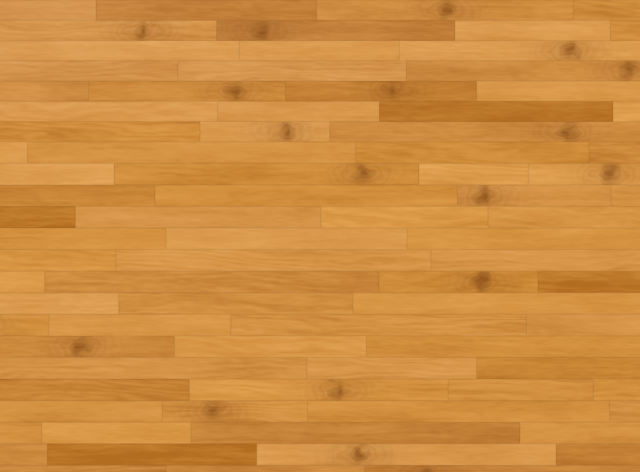
This texture is drawn by a WebGL 1 fragment shader. Its source:

```glsl
precision highp float;
// Butcher-block wood: narrow horizontal staves of mixed tone with fine grain, knots and staggered joints.
uniform vec2 u_resolution;

const vec3 DEEP = vec3(0.70, 0.43, 0.145);
const vec3 HONEY = vec3(0.825, 0.565, 0.255);
const vec3 PALE = vec3(0.905, 0.665, 0.365);
const vec3 KNOT = vec3(0.50, 0.28, 0.09);
const float STAVES_ACROSS = 2.7;

float hash(vec2 p) {
  p = fract(p * vec2(0.1031, 0.1137) + 0.37);
  p += dot(p, p.yx + 33.33);
  return fract((p.x + p.y) * p.x * 17.3);
}

float noise(vec2 p) {
  vec2 i = floor(p), f = fract(p);
  f = f * f * (3.0 - 2.0 * f);
  return mix(mix(hash(i), hash(i + vec2(1.0, 0.0)), f.x),
             mix(hash(i + vec2(0.0, 1.0)), hash(i + 1.0), f.x), f.y);
}

float fbm(vec2 p) {
  float sum = 0.0, weight = 0.5;
  for (int k = 0; k < 4; k++) {
    sum += weight * noise(p);
    p = p * 2.03 + 17.1;
    weight *= 0.5;
  }
  return sum;
}

// Position of the joint at the left of a stave, in cell units.
float joint(float cell, float row) {
  return cell + 0.62 * hash(vec2(cell + 40.0, row * 3.0 + 11.0));
}

// Rows counted from the top edge; the first seven are slightly narrower.
float rowCoord(float down) {
  return min(23.3 * down, 7.0 + 21.88 * (down - 0.3003));
}

// Signed grain detail; q is in canvas widths, offset per stave.
float grain(vec2 q, float figure) {
  float bend = fbm(q * vec2(5.0, 24.0));
  float streaks = noise(vec2(q.x * 7.0, q.y * 210.0 + bend * 5.0)) - 0.5;
  float pores = noise(vec2(q.x * 75.0 + q.y * 50.0, q.y * 430.0)) - 0.5;
  float clouds = fbm(q * vec2(10.0, 38.0)) - 0.47;
  float rings = sin(q.y * 520.0 + q.x * 25.0 + bend * 38.0);
  return 0.16 * streaks + 0.13 * pores + 0.42 * clouds + 0.065 * figure * rings;
}

// Darkening of a knot with a soft smear beside it; d is the offset in row heights.
float knot(vec2 d, vec2 q) {
  d += 0.35 * (vec2(noise(q * 90.0), noise(q * 90.0 + 31.0)) - 0.5);
  float core = exp(-dot(d * vec2(3.2, 2.3), d * vec2(3.2, 2.3)));
  float smear = exp(-dot(d * vec2(0.65, 1.3), d * vec2(0.65, 1.3)));
  float swirl = 0.5 + 0.5 * sin(length(d * vec2(1.0, 1.8)) * 17.0);
  return 0.45 * core + smear * (0.13 + 0.12 * swirl);
}

vec3 wood(vec2 uv, float aspect) {
  // Find the stave under this point.
  float v = rowCoord(1.0 - uv.y);
  float row = floor(v), across = fract(v) - 0.5;
  float s = uv.x * STAVES_ACROSS + 7.0 * hash(vec2(row, 5.0));
  float cell = floor(s);
  cell -= step(s, joint(cell, row));
  vec2 id = vec2(cell + 9.0, row + 3.0);
  float start = joint(cell, row), end = joint(cell + 1.0, row);

  // Tone of the stave: mostly middling, a few clearly dark.
  float pick = hash(id * 7.0 + 1.7);
  float tone = 0.38 + 0.34 * pick;
  tone -= 0.30 * step(0.84, hash(id * 5.0 + 23.0));
  tone += 0.13 * (uv.y - 0.5) - 0.05 * (uv.x - 0.5);

  // Grain, running along the stave.
  vec2 q = vec2(uv.x, uv.y / aspect) + vec2(hash(id + 61.0), hash(id + 87.0)) * 6.0;
  float figure = smoothstep(0.35, 0.9, hash(id * 3.0 + 41.0));
  tone += grain(q, figure);

  vec3 color = mix(DEEP, HONEY, clamp(tone * 2.0, 0.0, 1.0));
  color = mix(color, PALE, clamp(tone * 2.0 - 1.0, 0.0, 1.0));
  color += vec3(0.0, 0.006, 0.035) * (hash(id * 9.0 + 13.0) - 0.5);
  color += vec3(0.0, 0.008, 0.045) * smoothstep(0.6, 1.0, uv.y) * (1.0 - uv.x);

  // Occasional knots, somewhere along the stave.
  float place = mix(start, end, 0.06 + 0.88 * hash(id * 4.0 + 71.0));
  vec2 offset = vec2((s - place) / STAVES_ACROSS * 22.0 * aspect, across);
  float hasKnot = step(0.78, hash(id * 6.0 + 53.0));
  color = mix(color, KNOT, hasKnot * knot(offset, q));

  // Thin glue lines along the rows and at the joints.
  float rowGap = 0.5 - abs(across);
  float endGap = min(s - start, end - s) / STAVES_ACROSS * 22.0 * aspect;
  float seam = 1.0 - smoothstep(0.0, 0.055, min(rowGap, endGap));
  return color * (1.0 - 0.07 * seam);
}

void main() {
  float aspect = u_resolution.x / u_resolution.y;
  vec3 color = vec3(0.0);
  // Average a 3 x 3 grid of samples to smooth the edges.
  for (int j = 0; j < 3; j++) {
    for (int i = 0; i < 3; i++) {
      vec2 shift = (vec2(float(i), float(j)) - 1.0) / 3.0;
      color += wood((gl_FragCoord.xy + shift) / u_resolution, aspect);
    }
  }
  gl_FragColor = vec4(color / 9.0, 1.0);
}
```
